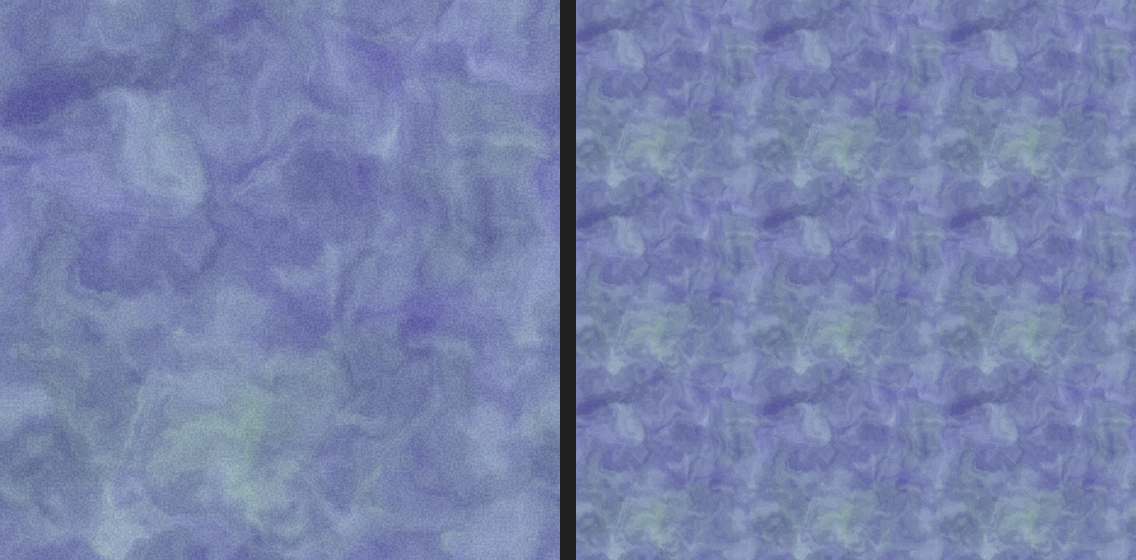
Left: one tile. Right: repeated 3 by 3.
A Shadertoy shader for this texture:

```glsl
// Weathered blue-violet wash with pale green clouds, soft brush streaks and fine grain; tiles.
#define BASE_COLOR vec3(0.470, 0.524, 0.668)
#define TONE_SHIFT vec3(0.056, 0.066, 0.044)
#define GREEN_SHIFT vec3(-0.002, 0.016, -0.030)
#define CLOUD_AMOUNT 0.55
#define STREAK_AMOUNT 0.50
#define DETAIL_AMOUNT 0.30
#define WISP_AMOUNT 0.95
#define WARP_AMOUNT 0.045
#define GRAIN_AMOUNT 0.085
#define GRAIN_CELLS 230.0

const float TAU = 6.2831853;

uint scramble(uint n) {
    n = n * 747796405u + 2891336453u;
    n = ((n >> ((n >> 28u) + 4u)) ^ n) * 277803737u;
    return (n >> 22u) ^ n;
}

// Unit gradient of a lattice cell, wrapped to the period
vec2 cellGradient(vec2 cell, vec2 period, float seed) {
    uvec2 c = uvec2(mod(cell, period) + 0.5);
    uint h = scramble(c.x + scramble(c.y + scramble(uint(seed))));
    float angle = TAU * float(h >> 8u) / 16777216.0;
    return vec2(cos(angle), sin(angle));
}

// Gradient noise that repeats over the unit square
float wrapNoise(vec2 uv, vec2 period, float seed) {
    vec2 p = uv * period;
    vec2 i = floor(p), f = p - i;
    vec2 w = f * f * f * (f * (f * 6.0 - 15.0) + 10.0);
    vec2 e = vec2(1.0, 0.0);
    float a = dot(cellGradient(i, period, seed), f);
    float b = dot(cellGradient(i + e.xy, period, seed), f - e.xy);
    float c = dot(cellGradient(i + e.yx, period, seed), f - e.yx);
    float d = dot(cellGradient(i + e.xx, period, seed), f - e.xx);
    return mix(mix(a, b, w.x), mix(c, d, w.x), w.y);
}

// Layered noise, scaled to roughly unit deviation
float wrapFbm(vec2 uv, vec2 period, float seed) {
    float sum = 0.0, gain = 3.2;
    for (int i = 0; i < 5; i++) {
        sum += gain * wrapNoise(uv, period, seed + float(i));
        period *= 2.0;
        gain *= 0.55;
    }
    return sum;
}

// Soft spot that wraps around the edges
float wrapSpot(vec2 uv, vec2 center, vec2 tightness) {
    return exp(dot(tightness, cos(TAU * (uv - center)) - 1.0));
}

void mainImage(out vec4 fragColor, in vec2 fragCoord) {
    vec2 uv = fragCoord / iResolution.xy;

    // Bend the coordinates so the patches get ragged outlines
    vec2 bend = vec2(wrapFbm(uv, vec2(4.0), 11.0), wrapFbm(uv, vec2(4.0), 23.0));
    vec2 p = uv + WARP_AMOUNT * bend;

    // Broad layout: pale green bank, dark pools, sideways and upright brushing
    float bank = wrapSpot(p, vec2(0.36, 0.20), vec2(0.5, 3.0));
    float pool = wrapSpot(p, vec2(0.73, 0.36), vec2(5.0, 4.0))
               + wrapSpot(p, vec2(0.76, 0.06), vec2(9.0, 12.0))
               + 0.7 * wrapSpot(p, vec2(0.15, 0.53), vec2(6.0, 14.0));
    float upright = wrapSpot(p, vec2(0.75, 0.70), vec2(1.2, 0.5));

    // Cloud and brush layers
    float clouds = wrapFbm(p, vec2(4.0, 5.0), 37.0);
    float sideways = wrapFbm(p, vec2(4.0, 9.0), 41.0);
    float vertical = wrapFbm(uv + 0.3 * (p - uv), vec2(15.0, 4.0), 53.0);
    float detail = wrapFbm(p, vec2(17.0, 14.0), 67.0);
    float wisps = smoothstep(1.0, 2.6, wrapFbm(p, vec2(7.0, 9.0), 79.0));

    float tone = CLOUD_AMOUNT * clouds + DETAIL_AMOUNT * detail + WISP_AMOUNT * wisps;
    tone += STREAK_AMOUNT * mix(sideways, vertical, upright);
    tone += 0.75 * bank - 0.95 * pool - 0.05;

    float green = 1.9 * bank - 0.75 - 0.3 * pool + 0.8 * wisps;
    green += 0.55 * wrapFbm(p, vec2(5.0, 4.0), 97.0) + 0.2 * tone;

    // Fine grain, mostly in brightness
    float grain = wrapNoise(uv, vec2(GRAIN_CELLS), 101.0);
    float tintGrain = wrapNoise(uv, vec2(GRAIN_CELLS), 113.0);

    vec3 color = BASE_COLOR + TONE_SHIFT * tone + GREEN_SHIFT * green;
    color += GRAIN_AMOUNT * (grain + tintGrain * vec3(0.25, 0.0, -0.25));
    fragColor = vec4(clamp(color, 0.0, 1.0), 1.0);
}
```
